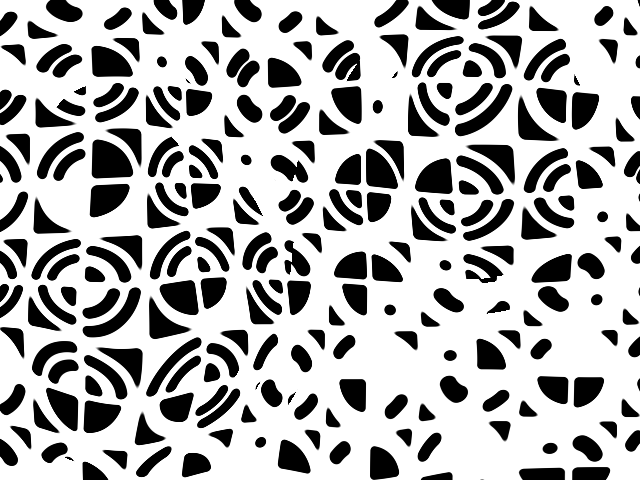
Give the GLSL for this pattern, as a Shadertoy shader.

```glsl
vec3 hash3(vec2 p) {
    vec3 q = fract(p.xyx * vec3(0.1031, 0.1030, 0.0973));
    q += dot(q, q.yzx + 33.33);
    return fract((q.xxy + q.yzz) * q.zyx);
}

vec2 noise2(vec2 p) {
    vec2 i = floor(p), f = fract(p);
    f = f * f * (3.0 - 2.0 * f);
    vec2 low = mix(hash3(i).xy, hash3(i + vec2(1, 0)).xy, f.x);
    vec2 high = mix(hash3(i + vec2(0, 1)).xy, hash3(i + vec2(1, 1)).xy, f.x);
    return mix(low, high, f.y);
}

// Intersection of three half-spaces, grown by a rounding radius
float roundedCut(vec3 sides, float radius) {
    float inner = min(max(sides.x, max(sides.y, sides.z)), 0.0);
    return inner + length(max(sides, 0.0)) - radius;
}

// Round-capped arc within a quarter turn; taper thickens one end
float arc(vec2 u, float r, float w, vec2 trim, float taper) {
    float cap = (w + 0.05) / r;
    float a = clamp(atan(u.y, u.x), cap + trim.x, 1.5708 - cap - trim.y);
    return length(u - r * vec2(cos(a), sin(a))) - w * (1.0 + taper * (a - 0.785));
}

float sector(vec2 u, float r, vec2 stretch) {
    return roundedCut(vec3(length(u * stretch) - r + 0.1, 0.16 - u), 0.1);
}

void mainImage(out vec4 fragColor, in vec2 fragCoord) {
    vec2 p = fragCoord / iResolution.y;

    // Bulges enlarge the lattice and make its motifs richer
    vec3 bulges[3] = vec3[3](vec3(0.27, 0.34, 1.0), vec3(0.98, 0.72, 1.0), vec3(0.2, 0.78, 0.45));
    vec2 q = p + 0.05 * (noise2(p * 4.0 + 7.0) - 0.5);
    float richness = 0.0, shrink = 1.0;
    for (int i = 0; i < 3; i++) {
        vec2 d = p - bulges[i].xy;
        float pull = 0.3 * bulges[i].z * exp(-14.0 * dot(d, d));
        q -= d * pull;
        shrink -= pull;
        richness += bulges[i].z * exp(-11.0 * dot(d, d));
    }
    float g = smoothstep(0.08, 0.75, richness);

    // Mirrored quarter cells: u runs from the ring centre to the cell corner
    float period = 0.2;
    vec2 w = (q - vec2(0.27, 0.315)) / period;
    vec2 local = fract(w) - 0.5;
    vec2 side = step(0.0, local);
    vec2 u = abs(local) * 2.0;
    vec2 id = floor(w) * 2.0 + side;
    vec3 h = hash3(id + 31.0), k = hash3(id + 83.0);

    float width = mix(0.14, 0.095, g);
    vec2 trim = (1.0 - g) * 0.28 * k.xy;
    vec2 stretch = 1.0 + 0.35 * k.yz;
    float d = 1.0;

    if (side.x == side.y) {
        // Paired triangles that dwindle to dots
        float reach = mix(1.18, 1.03, clamp(g + 0.5 * (h.z - 0.4), 0.0, 1.0));
        d = roundedCut(vec3(reach - length(u), u - 0.84), 0.11);

        if (h.x < 0.3 + 0.15 * g) {
            d = min(d, sector(u, 0.82, stretch));
        } else if (h.x < mix(0.72, 0.95, g)) {
            // A slanted drop where sparse, a ring with a core where rich
            if (g < 0.4) {
                d = min(d, arc(u, 0.52, 0.17, trim * 0.3, 0.8 * (k.z - 0.5)));
            } else {
                d = min(d, arc(u, 0.69, width, trim, 0.0));
                d = min(d, sector(u, 0.46, stretch.yx));
            }
        }
    } else {
        // Concentric arcs, short beans or a half disc
        if (h.x < 0.15 + 0.12 * g) {
            d = sector(u, 0.85, stretch);
        } else if (h.x < mix(0.7, 0.96, g)) {
            d = arc(u, 0.84, width, trim + 0.25 * (1.0 - g), 0.0);
            if (h.y < g * 1.3) d = min(d, arc(u, 0.53, width, trim, 0.0));
        } else {
            d = length(u - 0.3 - 0.3 * k.xy) - 0.12;
        }
    }

    float pixel = 2.0 * shrink / (period * iResolution.y);
    float ink = 1.0 - smoothstep(-0.6 * pixel, 0.6 * pixel, d);
    fragColor = vec4(vec3(1.0 - ink), 1.0);
}
```
